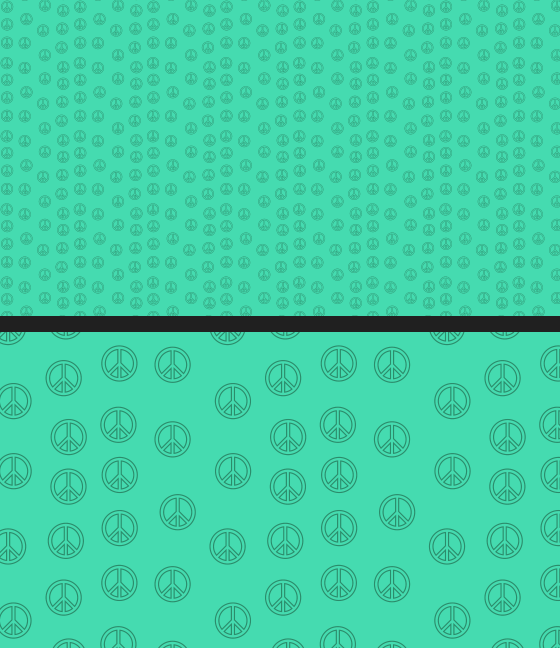
Top: the whole. Bottom: its middle third, enlarged.
Give the GLSL for this pattern, as a WebGL 1 fragment shader.

```glsl
precision highp float;
// Scattered outlined peace signs in thin dark green lines on a mint ground.
uniform vec2 u_resolution;

const vec3 GROUND = vec3(0.27, 0.86, 0.69);
const vec3 LINE = vec3(0.17, 0.55, 0.42);
const float TILES_PER_HEIGHT = 4.32;
// Lengths below are in units of one repeating tile.
const float COLUMNS = 4.0;
const float COLUMN_SHIFT = 0.15;
const vec2 SCATTER_OFFSET = vec2(0.015, 0.0);
const float JITTER = 0.022;
const float OUTER_RADIUS = 0.080;
const float INNER_RADIUS = 0.064;
const float BAR_HALF_WIDTH = 0.007;
const float STROKE_HALF_WIDTH = 0.0026;
const float SAMPLES = 4.0;

vec2 hash22(vec2 p) {
  vec3 q = fract(p.xyx * vec3(0.1031, 0.1030, 0.0973));
  q += dot(q, q.yzx + 33.33);
  return fract((q.xx + q.yz) * q.zy);
}

// Offset from the centre of the scattered sign nearest to p (y points down).
vec2 signOffset(vec2 p) {
  p += SCATTER_OFFSET;
  float column = floor(p.x * COLUMNS);
  float wrapped = mod(column, COLUMNS);
  // Outer columns of a tile hold four signs, inner ones three.
  float rows = abs(wrapped - 1.5) > 1.0 ? 4.0 : 3.0;
  p.y -= (1.5 - wrapped) * COLUMN_SHIFT;
  float row = floor(p.y * rows);
  vec2 centre = (vec2(column, row) + 0.5) / vec2(COLUMNS, rows);
  vec2 jitter = hash22(vec2(wrapped, mod(row, rows)) + 7.0) * 2.0 - 1.0;
  return p - centre - JITTER * jitter;
}

// Distance to the outlines of the ring and of the four sectors.
float peaceOutline(vec2 p) {
  float r = length(p);
  float x = abs(p.x);
  float stem = x;
  vec2 legDirection = vec2(0.7071);
  vec2 q = vec2(x, p.y);
  float leg = length(q - legDirection * max(dot(q, legDirection), 0.0));
  float bars = min(stem, leg) - BAR_HALF_WIDTH;
  float sectors = max(r - INNER_RADIUS, -bars);
  return min(abs(r - OUTER_RADIUS), abs(sectors));
}

void main() {
  float pixel = TILES_PER_HEIGHT / u_resolution.y;
  vec2 fromTop = vec2(gl_FragCoord.x, u_resolution.y - gl_FragCoord.y);
  float blur = 0.5 * pixel / SAMPLES;

  // Average sub-pixel samples so that hairlines stay even.
  float ink = 0.0;
  for (float j = 0.0; j < SAMPLES; j++) {
    for (float i = 0.0; i < SAMPLES; i++) {
      vec2 shift = (vec2(i, j) + 0.5) / SAMPLES - 0.5;
      float d = peaceOutline(signOffset((fromTop + shift) * pixel));
      ink += 1.0 - smoothstep(STROKE_HALF_WIDTH - blur, STROKE_HALF_WIDTH + blur, d);
    }
  }
  ink /= SAMPLES * SAMPLES;
  gl_FragColor = vec4(mix(GROUND, LINE, ink), 1.0);
}
```
